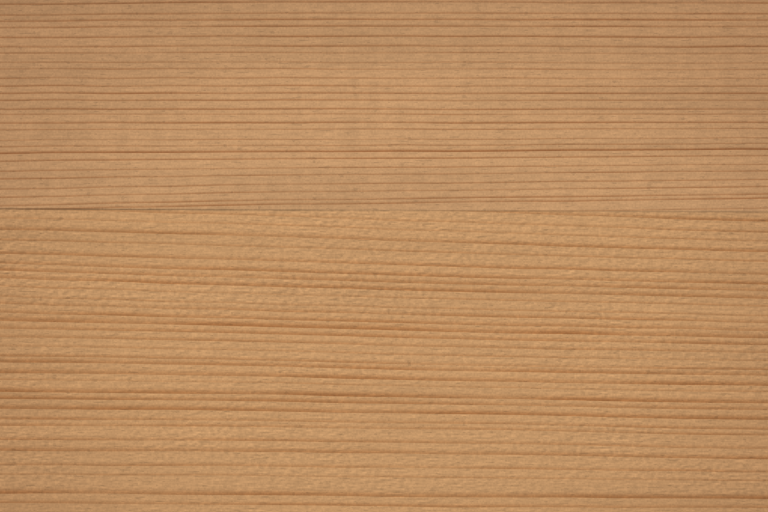
Write a WebGL 2 fragment shader that draws this texture.

```glsl
#version 300 es
precision highp float;
// Two softwood boards joined along a horizontal seam, lit softly from the front.
// Growth rings are jittered lines in a sheared, warped height coordinate;
// stretched value noise adds fibres, pores and a fine embossed roughness.
uniform vec2 u_resolution;
out vec4 fragColor;

float hash(vec2 cell) {
    uvec2 k = uvec2(ivec2(cell)) * uvec2(1597334673u, 3812015801u);
    uint h = k.x ^ k.y;
    h = (h ^ (h >> 16)) * 2146121005u;
    h = (h ^ (h >> 15)) * 2221713035u;
    return float((h ^ (h >> 16)) >> 8) / 16777216.0;
}

float noise(vec2 p) {
    vec2 i = floor(p), f = fract(p);
    f = f * f * (3.0 - 2.0 * f);
    return mix(mix(hash(i), hash(i + vec2(1, 0)), f.x),
               mix(hash(i + vec2(0, 1)), hash(i + vec2(1, 1)), f.x), f.y);
}

// Darkness of the late wood: a crisp lower edge and a soft fade above it.
float growthRings(float ring, float density, float x, float softness, float seed) {
    float pixel = 1.0 / u_resolution.y;
    float darkness = 0.0;
    for (int i = -1; i <= 1; i++) {
        float id = floor(ring) + float(i);
        float jitter = hash(vec2(id, seed));
        float weight = hash(vec2(id, seed + 1.0));
        float offset = (ring - id - 0.5 - (jitter - 0.5) * 0.55) / density;
        float edge = max(0.0015, 0.5 * pixel);
        float fade = edge + softness * (0.35 + 0.9 * weight);
        float width = offset > 0.0 ? fade : edge;
        float profile = exp(-offset * offset / (width * width));
        float along = 0.6 + 0.6 * noise(vec2(x * 6.0 + 40.0 * jitter, id + seed));
        darkness = max(darkness, profile * along * (0.4 + 0.6 * weight));
    }
    return darkness;
}

void main() {
    vec2 p = gl_FragCoord.xy / u_resolution.y;
    float pixel = 1.0 / u_resolution.y;
    float seam = p.y - 0.592 + 0.004 * p.x;
    float upper = smoothstep(-pixel, pixel, seam);
    float wobble = 0.005 * (noise(vec2(p.x * 2.2, p.y * 7.0)) - 0.5)
                 + 0.0018 * (noise(vec2(p.x * 9.0, p.y * 25.0)) - 0.5);

    // Upper board: narrow, nearly level rings that rise slightly near the seam
    float level = p.y + wobble - 0.016 * p.x * (1.0 - smoothstep(0.59, 0.78, p.y));
    float upperRings = growthRings(level * 64.0, 64.0, p.x, 0.0014, 11.0);
    float upperBand = noise(vec2(p.x * 1.5, level * 34.0)) - 0.5;
    vec3 upperWood = mix(vec3(0.762, 0.588, 0.418), vec3(0.585, 0.375, 0.225), upperRings * 0.75);
    upperWood *= 1.0 + 0.05 * upperBand;
    upperWood *= 1.0 + 0.03 * (noise(vec2(p.x * 55.0, p.y * 8.0)) - 0.5);

    // Lower board: rings fall to the right, crowded halfway and wide at the foot
    float slant = p.y + wobble + p.x * (0.006 + 0.048 * p.y);
    float density = 49.0 - 15.0 * cos(9.0 * slant);
    float ring = 49.0 * slant - 1.667 * sin(9.0 * slant);
    float lowerRings = growthRings(ring, density, p.x, 0.0046, 53.0);
    float lowerBand = noise(vec2(p.x * 1.2, slant * 24.0 + 60.0)) - 0.5;
    vec3 lowerWood = mix(vec3(0.766, 0.588, 0.408), vec3(0.615, 0.395, 0.225), lowerRings * 0.72);
    lowerWood *= 1.0 + 0.04 * lowerBand;

    // Embossed roughness, strongest on the lower board
    vec2 lump = vec2(p.x * 125.0 + p.y * 60.0, p.y * 270.0);
    float relief = noise(lump) - noise(lump + vec2(0.5, -0.8));
    float patches = 0.6 + 0.8 * noise(p * vec2(5.0, 14.0));
    lowerWood *= 1.0 + 0.08 * relief * patches;
    upperWood *= 1.0 + 0.025 * relief;
    vec3 wood = mix(lowerWood, upperWood, upper);

    // Fine fibres and sparse short pores
    float fibre = noise(vec2(p.x * 45.0, p.y * 330.0)) - 0.5;
    float grit = noise(p * 340.0 + 17.0) - 0.5;
    float pore = smoothstep(0.82, 0.96, noise(vec2(p.x * 75.0, p.y * 290.0) + 90.0));
    wood *= 1.0 + 0.06 * fibre + 0.06 * grit - 0.06 * pore;

    // Seam, darkest at the left
    float seamWidth = max(0.0018, 0.7 * pixel);
    float seamLine = exp(-seam * seam / (seamWidth * seamWidth));
    float seamDepth = mix(0.28, 0.1, smoothstep(0.1, 0.8, p.x));
    wood *= 1.0 - seamLine * seamDepth * (0.7 + 0.6 * noise(vec2(p.x * 14.0, 3.0)));

    // Gentle falloff of light toward the corners and the top
    vec2 fromCentre = (p - vec2(0.5 * u_resolution.x / u_resolution.y, 0.42)) * vec2(0.85, 1.1);
    float falloff = smoothstep(0.35, 0.95, length(fromCentre));
    wood *= 1.0 - falloff * vec3(0.1, 0.115, 0.115);
    fragColor = vec4(wood, 1.0);
}
```
